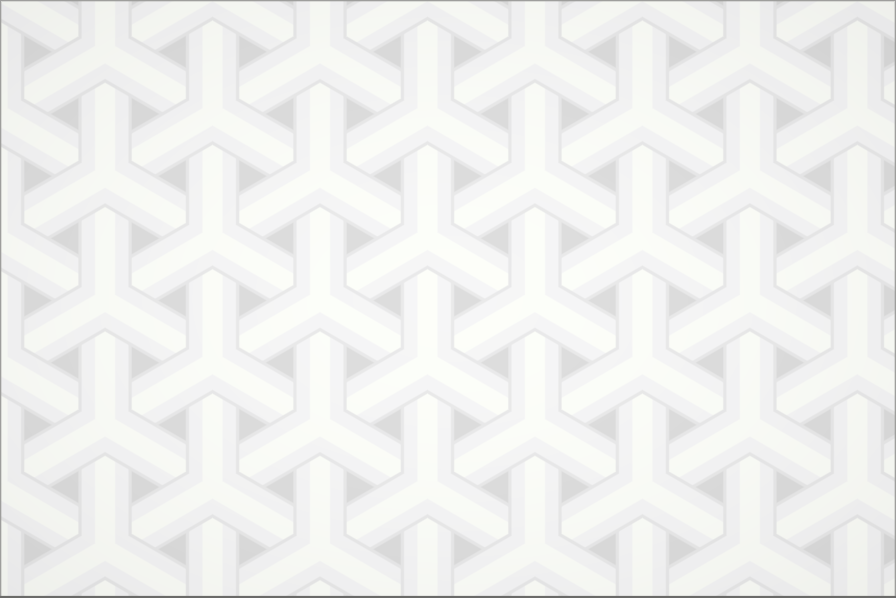
Write a WebGL 2 fragment shader that draws this pattern.

```glsl
#version 300 es
precision highp float;
// Pale three-armed straps interwoven on a triangular lattice, with a soft vignette and thin frame.

#define PITCH vec2(0.1385, 0.1388)  // node spacing, in canvas widths
#define ANCHOR vec2(0.4771, 0.4014) // one node, in canvas widths
#define STRAP_HALF 0.215            // strap half width, in pitches
#define STRIPE_HALF 0.081           // centre stripe half width, in pitches
#define OUTLINE 0.026               // outline width, in pitches
#define FRAME 0.0015                // frame width, in canvas widths
#define BOTTOM_FRAME 0.0024         // frame width along the bottom
#define VIGNETTE 0.029
#define SOFTNESS 0.013              // edge blur, in pitches

uniform vec2 u_resolution;
out vec4 fragColor;

const vec3 STRIPE_COLOR = vec3(0.991, 0.997, 0.978);
const vec3 SIDE_COLOR = vec3(0.964, 0.964, 0.967);
const vec3 OUTLINE_COLOR = vec3(0.916, 0.916, 0.918);
const vec3 HOLE_COLOR = vec3(0.868);
const vec3 FRAME_COLOR = vec3(0.62, 0.62, 0.61);
const vec3 BOTTOM_COLOR = vec3(0.42, 0.42, 0.41);

// Offset from the nearest node of a triangular lattice with vertical columns
vec2 nearestNode(vec2 p) {
    vec2 cell = vec2(sqrt(3.0), 1.0);
    vec2 a = mod(p + 0.5 * cell, cell) - 0.5 * cell;
    vec2 b = mod(p, cell) - 0.5 * cell;
    return dot(a, a) < dot(b, b) ? a : b;
}

// Distance to the axis of the nearest of three arms: up, lower left, lower right
float armDistance(vec2 q) {
    float along = -1e3, across = 0.0;
    for (int k = 0; k < 3; k++) {
        float angle = radians(90.0 + 120.0 * float(k));
        vec2 dir = vec2(cos(angle), sin(angle));
        float reach = dot(q, dir);
        if (reach > along) {
            along = reach;
            across = abs(q.x * dir.y - q.y * dir.x);
        }
    }
    return across;
}

// 1 below the edge, 0 above it, smoothed over the given width
float below(float edge, float d, float width) {
    return 1.0 - smoothstep(-0.6 * width, 0.6 * width, d - edge);
}

// Lays a banded strap over the colour beneath it
vec3 layStrap(vec3 under, float d, float blur) {
    vec3 strap = mix(OUTLINE_COLOR, SIDE_COLOR, below(STRAP_HALF - OUTLINE, d, blur));
    strap = mix(strap, STRIPE_COLOR, below(STRIPE_HALF, d, blur));
    return mix(under, strap, below(STRAP_HALF, d, blur));
}

void main() {
    vec2 pos = gl_FragCoord.xy / u_resolution.x;
    vec2 size = u_resolution / u_resolution.x;
    float px = 1.0 / u_resolution.x;
    float blur = max(px / PITCH.x, SOFTNESS);

    // Arms arriving from neighbours pass under the node's own arms
    vec2 q = nearestNode((pos - ANCHOR) / PITCH);
    vec3 color = layStrap(HOLE_COLOR, armDistance(-q), blur);
    color = layStrap(color, armDistance(q), blur);

    // Vignette
    vec2 centered = 2.0 * pos / size - 1.0;
    color *= 1.0 - VIGNETTE * dot(centered, centered);

    // Frame, heavier along the bottom
    vec2 inset = min(pos, size - pos);
    color = mix(color, FRAME_COLOR, below(FRAME, min(inset.x, inset.y), px));
    color = mix(color, BOTTOM_COLOR, below(BOTTOM_FRAME, pos.y, px));

    fragColor = vec4(color, 1.0);
}
```
